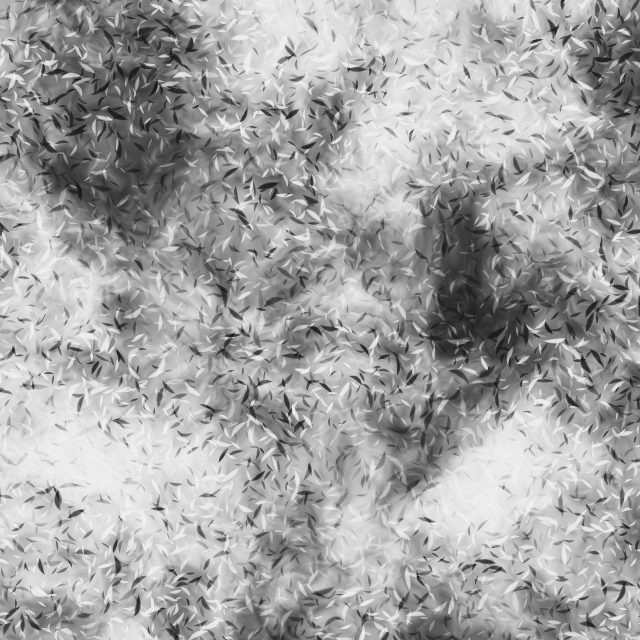
Give the GLSL for this texture, as a Shadertoy shader.

```glsl
// Mottled grey foliage: ragged dark hollows between pale, leafy clumps.
// Warped value noise gives the patches, scattered bent leaves the fine grain,
// and a sigmoid turns their sum into tones weighted towards the light end.

const float DARKEST = 0.10;
const float LIGHTEST = 0.94;
const float NOISE_DEVIATION = 0.214;   // spread of one octave of value noise

float hash(vec2 p) {
    vec3 q = fract(vec3(p.xyx) * 0.1031);
    q += dot(q, q.yzx + 33.33);
    return fract((q.x + q.y) * q.z);
}

mat2 rotation(float angle) {
    float c = cos(angle), s = sin(angle);
    return mat2(c, s, -s, c);
}

// Value noise centred on zero
float noise(vec2 p) {
    vec2 cell = floor(p), f = fract(p);
    f = f * f * (3.0 - 2.0 * f);
    float low = mix(hash(cell), hash(cell + vec2(1.0, 0.0)), f.x);
    float high = mix(hash(cell + vec2(0.0, 1.0)), hash(cell + 1.0), f.x);
    return mix(low, high, f.y) - 0.5;
}

// Octaves turned against each other to hide the lattice
float patches(vec2 p, float frequency, float weight, float gain) {
    float sum = 0.0;
    for (int i = 0; i < 6; i++) {
        sum += weight * noise(p * frequency + 17.3 * float(i));
        p = rotation(0.9) * p;
        frequency *= 2.04;
        weight *= gain;
    }
    return sum;
}

// Pointed leaf along x, bent into an arc, with a soft rim
float leaf(vec2 p, float halfLength, float halfWidth, float bend) {
    p.y -= bend * p.x * p.x;
    float taper = 1.0 - p.x * p.x / (halfLength * halfLength);
    return smoothstep(0.0, 0.65, taper - abs(p.y) / halfWidth);
}

// One jittered leaf per cell, each lighter or darker than its ground
float leaves(vec2 p, float seed) {
    vec2 cell = floor(p);
    float sum = 0.0;
    for (int y = -1; y <= 1; y++) {
        for (int x = -1; x <= 1; x++) {
            vec2 id = cell + vec2(x, y);
            vec2 key = id + seed;
            vec2 centre = id + vec2(hash(key), hash(key + 41.7));
            vec2 local = rotation(6.2832 * hash(key + 83.1)) * (p - centre);
            float size = mix(0.5, 0.85, hash(key + 127.9));
            float bend = hash(key + 171.3) - 0.5;
            float shade = 2.0 * hash(key + 211.6) - 1.0;
            sum += shade * leaf(local, size, 0.28 * size, bend);
        }
    }
    return sum;
}

void mainImage(out vec4 fragColor, in vec2 fragCoord) {
    vec2 uv = fragCoord / iResolution.y;

    // Ragged edges: a broad drift plus a small fray
    vec2 drift = vec2(noise(uv * 6.0 + 5.2), noise(uv * 6.0 + 61.8));
    vec2 fray = vec2(noise(uv * 34.0 + 9.4), noise(uv * 34.0 + 73.5));
    vec2 warped = uv + 0.09 * drift + 0.022 * fray;

    // Clumps and hollows, a little lighter towards the top
    float ground = patches(warped + 3.0, 3.7, 0.62, 0.72) / NOISE_DEVIATION;
    ground += 0.5 * (uv.y - 0.5);

    // Leafy grain, fading out in the calmer areas
    vec2 leafPoint = uv + 0.006 * fray;
    float grain = 0.38 * leaves(leafPoint * 40.0, 300.0)
                + 0.30 * leaves(rotation(0.6) * leafPoint * 68.0, 500.0);
    float liveliness = smoothstep(-0.35, 0.2, noise(uv * 7.0 + 130.0));
    grain *= mix(0.6, 1.25, liveliness) / NOISE_DEVIATION;

    // Sigmoid tone curve
    float level = 0.97 + 1.27 * (ground + grain);
    float tone = mix(DARKEST, LIGHTEST, 1.0 / (1.0 + exp(-level)));
    fragColor = vec4(vec3(tone), 1.0);
}
```
